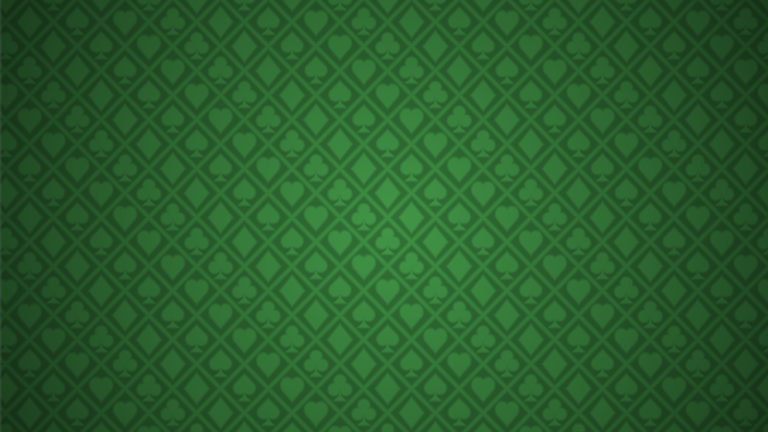
Reproduce this pattern procedurally as a Shadertoy shader.

```glsl
#define PITCH vec2(0.05526, 0.05657)  // half of a lozenge's diagonals, in canvas heights
#define ANCHOR vec2(0.119, -0.060)    // centre of one diamond, from the canvas centre
#define LINE_HALF 0.085
#define SOFTNESS 0.075
#define FELT vec3(0.192, 0.440, 0.208)
#define LINE_GAIN 1.28
#define SUIT_GAIN 1.33
#define GLOW_CENTER vec2(0.02, -0.02)
#define FALLOFF 0.57
#define EDGE_TINT vec3(0.30, 0.38, 0.32)

float dot2(vec2 v) { return dot(v, v); }

float fill(float d, float soft) { return 1.0 - smoothstep(-soft, soft, d); }

// Heart with its tip at the origin, about 1.2 wide and 1.1 tall
float unitHeart(vec2 p) {
    p.x = abs(p.x);
    if (p.x + p.y > 1.0) return length(p - vec2(0.25, 0.75)) - sqrt(2.0) / 4.0;
    float d2 = min(dot2(p - vec2(0.0, 1.0)), dot2(p - 0.5 * max(p.x + p.y, 0.0)));
    return sqrt(d2) * sign(p.x - p.y);
}

float diamond(vec2 p) {
    const vec2 size = vec2(0.53, 0.65);
    return (dot(abs(p), size.yx) - size.x * size.y) / length(size);
}

float heart(vec2 p) {
    return 0.82 * unitHeart(vec2(p.x, (p.y + 0.56) * 0.88) / 0.82);
}

// Flared foot shared by spade and club
float stem(vec2 p) {
    float halfWidth = 0.06 + 0.20 * (1.0 - smoothstep(-0.52, -0.28, p.y));
    return max(abs(p.x) - halfWidth, abs(p.y + 0.17) - 0.35);
}

float spade(vec2 p) {
    float leaf = 0.78 * unitHeart(vec2(p.x, 0.61 - p.y) / 0.78);
    return min(leaf, stem(p));
}

float club(vec2 p) {
    float top = length(p - vec2(0.0, 0.31)) - 0.265;
    float side = length(vec2(abs(p.x) - 0.25, p.y + 0.04)) - 0.26;
    float middle = length(p - vec2(0.0, 0.08)) - 0.17;
    return min(min(top, side), min(middle, stem(p)));
}

float suitDistance(vec2 p, float suit) {
    if (suit < 0.5) return diamond(p);
    if (suit < 1.5) return spade(p);
    if (suit < 2.5) return heart(p);
    return club(p);
}

void mainImage(out vec4 fragColor, in vec2 fragCoord) {
    vec2 uv = (fragCoord - 0.5 * iResolution.xy) / iResolution.y;
    float soft = max(SOFTNESS, 1.0 / (iResolution.y * PITCH.y));

    // Diagonal lattice; the suit changes along one diagonal
    vec2 grid = (uv - ANCHOR) / PITCH;
    vec2 diagonal = 0.5 * vec2(grid.x + grid.y, grid.x - grid.y);
    vec2 cell = floor(diagonal + 0.5);
    vec2 f = diagonal - cell;
    vec2 local = vec2(f.x + f.y, f.x - f.y);

    float lineDist = sqrt(2.0) * (0.5 - max(abs(f.x), abs(f.y))) - LINE_HALF;
    float gain = mix(1.0, LINE_GAIN, fill(lineDist, soft));
    gain = mix(gain, SUIT_GAIN, fill(suitDistance(local, mod(cell.x, 4.0)), soft));

    // Light falls off from the middle
    float light = 1.0 - FALLOFF * pow(length(uv - GLOW_CENTER), 1.15);
    vec3 color = FELT * gain * light;

    // Pale worn strip on the left border
    float edge = 1.0 - smoothstep(0.0, 0.006, fragCoord.x / iResolution.y);
    color = mix(color, EDGE_TINT, 0.4 * edge);

    fragColor = vec4(color, 1.0);
}
```
